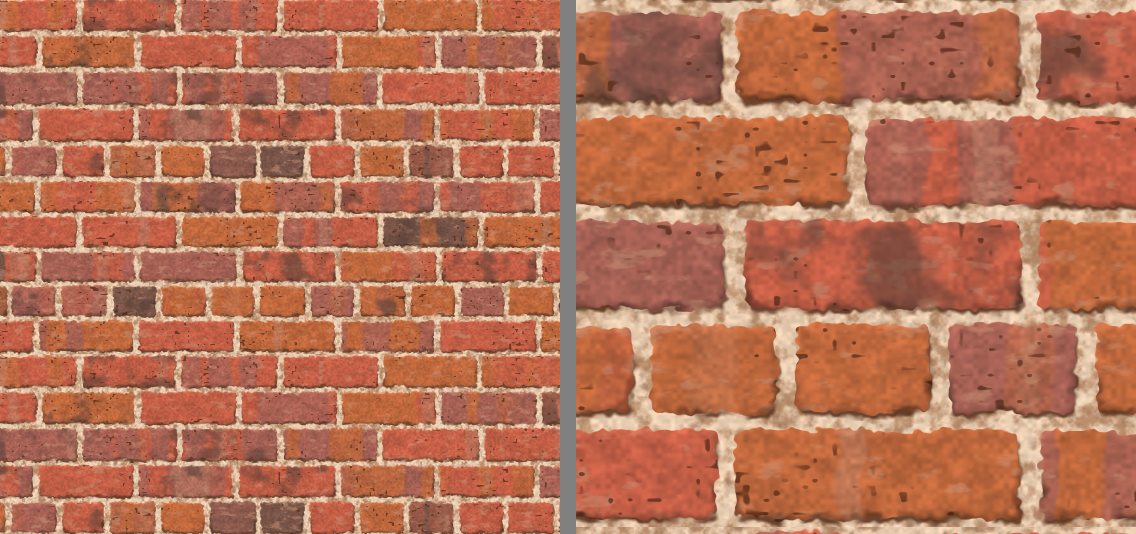
Left: the whole. Right: its middle third, enlarged.
This texture is drawn by a Shadertoy shader. Its source:

```glsl
// Weathered red brick wall: stretcher courses with two header courses per ten, sandy mortar.

float hash(vec2 p) {
    vec3 q = fract(p.xyx * 0.1031);
    q += dot(q, q.yzx + 33.33);
    return fract((q.x + q.y) * q.z);
}

float noise(vec2 p) {
    vec2 i = floor(p), f = fract(p);
    f = f * f * (3.0 - 2.0 * f);
    return mix(mix(hash(i), hash(i + vec2(1, 0)), f.x),
               mix(hash(i + vec2(0, 1)), hash(i + vec2(1, 1)), f.x), f.y);
}

float fbm(vec2 p) {
    float sum = 0.0, amp = 0.53;
    for (int i = 0; i < 4; i++) {
        sum += amp * noise(p);
        p = p * 2.03 + 17.7;
        amp *= 0.5;
    }
    return sum;
}

float roundedBox(vec2 p, vec2 halfSize, float radius) {
    vec2 q = abs(p) - halfSize + radius;
    return length(max(q, 0.0)) + min(max(q.x, q.y), 0.0) - radius;
}

// Fired clay: red, orange, mauve, then burnt
vec3 clay(float t) {
    if (t < 0.42) return vec3(0.75, 0.365, 0.27);
    if (t < 0.65) return vec3(0.735, 0.40, 0.235);
    if (t < 0.93) return vec3(0.64, 0.375, 0.325);
    return vec3(0.47, 0.33, 0.28);
}

void mainImage(out vec4 fragColor, in vec2 fragCoord) {
    // One unit is one course; the pattern recurs every ten courses
    vec2 uv = fragCoord / iResolution.xy;
    vec2 p = vec2(uv.x * 15.67, (1.0 - uv.y) * 14.98);
    float pixel = 15.67 / iResolution.x;
    p.y -= 0.053 * (1.0 - cos(p.y * 0.62832));
    p.y = mod(p.y + 0.08, 10.0);

    // Bond layout
    float row = floor(p.y);
    bool header = row == 4.0 || row == 8.0;
    float brickLength = header ? 1.39 : 2.806;
    float shift = header ? 0.18 : (mod(row, 2.0) < 0.5 ? 0.80 : 0.37);
    shift += 0.03 * (hash(vec2(row, 71.0)) - 0.5);
    float x = p.x / brickLength - shift;
    vec2 id = vec2(floor(x) + 20.0, row + 3.0);

    // Brick outline with uneven ends and chipped edges
    float left = 0.09 + 0.07 * (hash(id) - 0.5);
    float right = brickLength - 0.09 + 0.07 * (hash(id + vec2(1, 0)) - 0.5);
    vec2 local = vec2(fract(x) * brickLength - 0.5 * (left + right), fract(p.y) - 0.4975);
    vec2 halfSize = vec2(0.5 * (right - left), 0.417 + 0.02 * (hash(id + 40.0) - 0.5));
    float chips = 0.10 * (fbm(p * 3.5) - 0.5) + 0.055 * (noise(p * 17.0) - 0.5);
    float edge = roundedBox(local, halfSize, 0.07) + chips;
    float shadowEdge = roundedBox(local - vec2(0.02, 0.05), halfSize, 0.07) + chips;
    float brickMask = smoothstep(pixel, -pixel, edge);

    // Mortar with sandy grain and the shadow under each brick
    float sand = fbm(p * 9.0);
    vec3 mortar = mix(vec3(0.71, 0.54, 0.41), vec3(0.92, 0.81, 0.70), smoothstep(0.22, 0.62, sand));
    mortar *= 0.92 + 0.16 * noise(p * 24.0);
    float shade = smoothstep(0.02, -0.035, shadowEdge) * smoothstep(0.2, 0.55, noise(p * 4.0 + 9.0));
    mortar = mix(mortar, vec3(0.33, 0.18, 0.10), 0.85 * shade);

    // Base clay colour, with upright flash bands on most bricks
    float tone = hash(id + 11.0);
    vec3 brick = clay(header ? 0.3 + 0.75 * tone : tone * 0.97);
    float wobble = 0.5 * fbm(p * 2.5 + 31.0);
    float band = noise(vec2(p.x * 2.4 + wobble, dot(id, vec2(5.3, 17.1))));
    float banded = step(0.3, hash(id + 23.0)) * (header ? 0.4 : 0.85);
    brick = mix(brick, clay(hash(id + 57.0) * 0.95), banded * smoothstep(0.47, 0.56, band));
    brick = mix(brick, vec3(0.70, 0.49, 0.40), 0.55 * banded * smoothstep(0.76, 0.84, band));

    // Surface wear: mottling, lime smears, scorch, pits
    float mottle = fbm(p * vec2(5.0, 7.0) + 3.0);
    brick *= 0.80 + 0.24 * mottle + 0.18 * noise(p * 21.0);
    float smear = smoothstep(0.60, 0.78, fbm(p * vec2(4.0, 8.0) + 50.0));
    brick = mix(brick, vec3(0.78, 0.57, 0.46), 0.5 * smear);
    float scorch = step(0.8, hash(id + 83.0)) * smoothstep(0.45, 0.75, fbm(p * 2.2 + 70.0));
    brick = mix(brick, vec3(0.35, 0.25, 0.22), 0.6 * scorch);
    float pits = smoothstep(0.80, 0.92, noise(p * vec2(11.0, 16.0)));
    pits *= smoothstep(0.45, 0.65, noise(p * 1.7 + 5.0));
    brick = mix(brick, vec3(0.33, 0.17, 0.10), 0.75 * pits);

    // Lit upper lip, dark lower and right-hand lip
    float lip = smoothstep(-0.09, 0.0, edge);
    float facing = smoothstep(-0.3, 0.4, local.y);
    facing += 0.4 * smoothstep(halfSize.x - 0.12, halfSize.x, local.x);
    brick *= 1.0 + lip * (0.10 - 0.63 * min(facing, 1.0) * noise(p * 6.0 + 13.0));

    fragColor = vec4(clamp(mix(mortar, brick, brickMask), 0.0, 1.0), 1.0);
}
```
